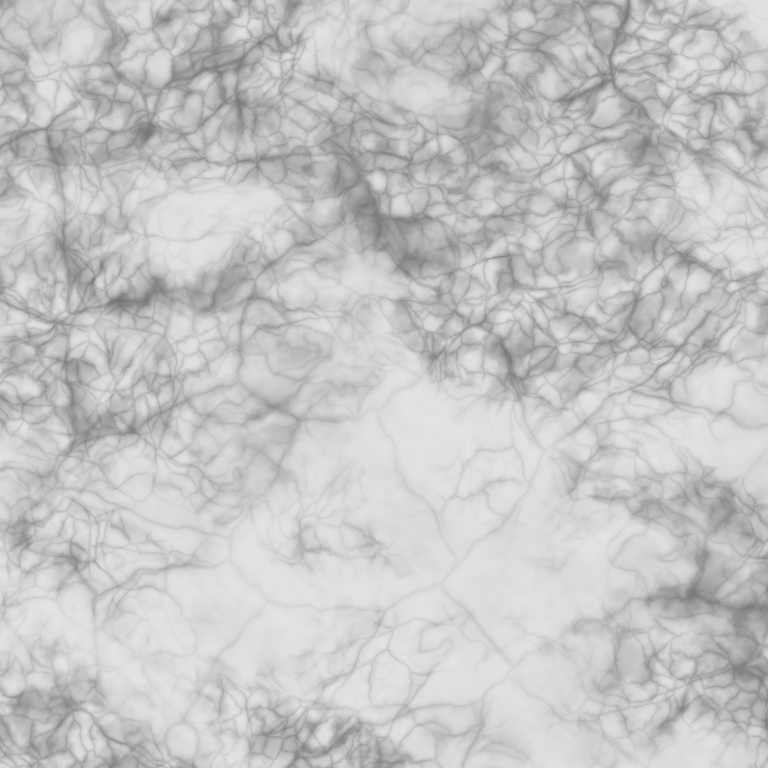
This texture is drawn by a WebGL 2 fragment shader. Its source:

```glsl
#version 300 es
precision highp float;

uniform vec2 u_resolution;
out vec4 fragColor;

vec2 hash2(vec2 p) {
    vec3 q = fract(vec3(p.xyx) * vec3(0.1031, 0.1030, 0.0973));
    q += dot(q, q.yzx + 33.33);
    return fract((q.xx + q.yz) * q.zy);
}

float noise(vec2 p) {
    vec2 cell = floor(p), f = fract(p);
    f = f * f * (3.0 - 2.0 * f);
    float low = mix(hash2(cell).x, hash2(cell + vec2(1, 0)).x, f.x);
    float high = mix(hash2(cell + vec2(0, 1)).x, hash2(cell + vec2(1, 1)).x, f.x);
    return mix(low, high, f.y);
}

float fbm(vec2 p) {
    float sum = 0.0, amplitude = 0.516;
    for (int i = 0; i < 5; i++) {
        sum += amplitude * noise(p);
        p = mat2(1.6, 1.2, -1.2, 1.6) * p + 17.3;
        amplitude *= 0.5;
    }
    return sum;
}

vec2 fbm2(vec2 p) {
    return vec2(fbm(p), fbm(p + 41.7)) - 0.5;
}

vec2 rotate(vec2 p, float angle) {
    float c = cos(angle), s = sin(angle);
    return vec2(c * p.x + s * p.y, c * p.y - s * p.x);
}

// Distance to the nearest border between irregular stone fragments
float fragmentBorder(vec2 p, float scale) {
    p = p * scale + scale * 3.7;
    vec2 base = floor(p), nearestCell = base, nearest = vec2(9.0);
    for (int y = -1; y <= 1; y++)
    for (int x = -1; x <= 1; x++) {
        vec2 cell = base + vec2(x, y);
        vec2 offset = cell + hash2(cell) - p;
        if (dot(offset, offset) < dot(nearest, nearest)) {
            nearest = offset;
            nearestCell = cell;
        }
    }
    float border = 9.0;
    for (int y = -2; y <= 2; y++)
    for (int x = -2; x <= 2; x++) {
        if (x == 0 && y == 0) continue;
        vec2 cell = nearestCell + vec2(x, y);
        vec2 offset = cell + hash2(cell) - p;
        border = min(border, dot(0.5 * (nearest + offset), normalize(offset - nearest)));
    }
    return max(border, 0.0) / scale;
}

// Soft line that never gets thinner than a pixel
float vein(float dist, float width) {
    return exp(-dist / max(width, 1.0 / u_resolution.y));
}

// Crushed bands stretched along one direction
float crushedBand(vec2 p, float angle, vec2 stretch) {
    return smoothstep(0.46, 0.70, fbm(rotate(p, angle) * stretch + 5.0 * angle));
}

void main() {
    vec2 uv = gl_FragCoord.xy / u_resolution.y;
    vec2 rough = 0.022 * fbm2(uv * 22.0);
    vec2 p = uv + 0.13 * fbm2(uv * 4.0 + 8.0) + rough;

    float crushed = max(crushedBand(p, 0.65, vec2(2.2, 6.0)),
                        crushedBand(p, -0.40, vec2(2.4, 6.5)));
    float patches = smoothstep(0.32, 0.70, fbm(uv * 8.0 + 3.0));
    float grit = fbm(uv * 38.0 + 11.0);

    // Fragments from large blocks to fine rubble
    float blocks = fragmentBorder(rotate(p, 0.6) * vec2(0.8, 1.1), 5.5);
    float stones = fragmentBorder(rotate(p, -0.3) * vec2(0.85, 1.1) + 0.6 * rough, 14.0);
    float rubble = fragmentBorder(p + rough, 34.0);

    float ink = vein(blocks, 0.0035) * (0.10 + 0.55 * patches * (0.4 + crushed));
    ink += vein(stones, 0.0028) * mix(0.24 * patches, 0.50, crushed) * (0.4 + grit);
    ink += vein(rubble, 0.0030) * (0.05 * patches + 0.50 * crushed) * (0.2 + 1.3 * grit);

    // Faint diagonal hairlines
    float streak = abs(fbm(rotate(p, 0.75) * vec2(3.0, 9.0) + 29.0) - 0.5);
    ink += 0.28 * patches * exp(-60.0 * streak);

    // Grey clouds and dark stains gathered in the crushed bands
    ink += crushed * 0.32 * smoothstep(0.35, 0.75, grit);
    float stain = smoothstep(0.52, 0.72, fbm(p * 13.0 + 23.0));
    ink += 0.55 * stain * crushed * (0.35 + vein(blocks, 0.018)) * (0.4 + grit);
    ink += 0.07 * smoothstep(0.45, 0.75, fbm(uv * 6.0 + 51.0));

    ink = 1.0 - exp(-1.15 * ink);
    vec3 white = vec3(0.886, 0.885, 0.888) + 0.018 * (noise(uv * 95.0) - 0.5);
    vec3 grey = vec3(0.43, 0.415, 0.415);
    fragColor = vec4(mix(white, grey, ink), 1.0);
}
```
